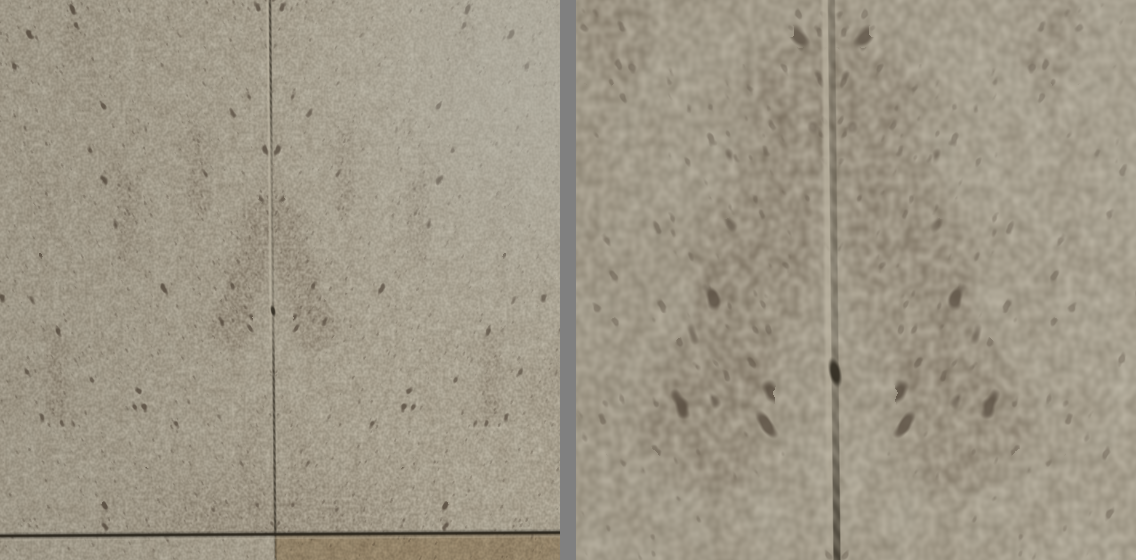
Left, the full canvas; right, a detail of the centre.
A Shadertoy shader for this texture:

```glsl
// Bookmatched limestone slabs with brown stains, pits and two dark joints.

const vec3 STONE_DARK  = vec3(0.575, 0.535, 0.465);
const vec3 STONE_PALE  = vec3(0.690, 0.668, 0.605);
const vec3 STAIN       = vec3(0.470, 0.415, 0.350);
const vec3 PIT         = vec3(0.330, 0.285, 0.235);
const vec3 JOINT       = vec3(0.170, 0.150, 0.110);
const vec3 BEVEL       = vec3(0.740, 0.710, 0.640);
const vec3 SHEEN       = vec3(0.710, 0.705, 0.665);
const vec3 WARM_SLAB   = vec3(0.880, 0.820, 0.730);  // tint of the lower right slab

const vec2 JOINT_X     = vec2(0.492, 0.482);  // vertical joint at bottom and top
const vec2 JOINT_Y     = vec2(0.043, 0.049);  // horizontal joint at left and right
const float JOINT_HALF = 0.0021;
const float CHIP_Y     = 0.445;
const float GRAIN      = 0.075;
const float PIT_CELLS  = 38.0;
const float SPECK_CELLS = 90.0;

vec2 hash2(vec2 p) {
    vec3 q = fract(p.xyx * vec3(0.1031, 0.1030, 0.0973));
    q += dot(q, q.yzx + 33.33);
    return fract((q.xx + q.yz) * q.zy);
}

float corner(vec2 cell, vec2 offset) {
    float angle = 6.2832 * hash2(cell).x;
    return dot(vec2(cos(angle), sin(angle)), offset);
}

// Gradient noise, roughly -0.7 to 0.7
float noise(vec2 p) {
    vec2 i = floor(p), f = p - i, e = vec2(1.0, 0.0);
    vec2 w = f * f * f * (f * (f * 6.0 - 15.0) + 10.0);
    return mix(mix(corner(i, f), corner(i + e, f - e), w.x),
               mix(corner(i + e.yx, f - e.yx), corner(i + 1.0, f - 1.0), w.x), w.y);
}

float fbm(vec2 p) {
    float sum = 0.0, amp = 1.0;
    for (int i = 0; i < 4; i++) {
        sum += amp * noise(p);
        p = p * 2.03 + 17.3;
        amp *= 0.55;
    }
    return sum;
}

float segmentDist(vec2 p, vec2 a, vec2 b) {
    vec2 ab = b - a;
    return length(p - a - ab * clamp(dot(p - a, ab) / dot(ab, ab), 0.0, 1.0));
}

// Scattered slanted pits, one possible per cell
float pits(vec2 p, float cells, float chance, float px) {
    vec2 g = p * cells, base = floor(g);
    float cover = 0.0, rough = 0.12 * noise(g * 3.0);
    for (int j = -1; j <= 1; j++)
    for (int i = -1; i <= 1; i++) {
        vec2 cell = base + vec2(i, j);
        vec2 pick = hash2(cell + 91.7);
        vec2 d = g - cell - 0.15 - 0.7 * hash2(cell + 40.0);
        d = vec2(d.x - 0.35 * d.y, d.y * 0.6);
        float radius = mix(0.06, 0.19, pick.y * pick.y);
        float edge = 0.05 + px * cells * 0.6;
        float spot = 1.0 - smoothstep(radius - edge, radius + edge, length(d) + rough);
        cover = max(cover, spot * step(pick.x, chance) * mix(0.45, 1.0, pick.y));
    }
    return cover;
}

// Stains of the mirrored slab; p.x is the distance from the vertical joint
float stains(vec2 p) {
    vec2 q = p + 0.018 * vec2(fbm(p * 22.0), fbm(p * 22.0 + 50.0));
    float chevron = segmentDist(q, vec2(0.015, 0.61), vec2(0.075, 0.41));
    float amount = 0.85 * (1.0 - smoothstep(0.015, 0.05, chevron));
    for (int i = 0; i < 3; i++) {  // plumes stepping outward and down
        float k = float(i);
        vec2 mid = vec2(0.13 + 0.13 * k, 0.70 - 0.09 * k * k);
        float d = segmentDist(q, mid - vec2(0.0, 0.07), mid + vec2(0.0, 0.06));
        amount = max(amount, 0.55 * (1.0 - smoothstep(0.004, 0.032, d)));
    }
    float foot = (1.0 - smoothstep(0.07, 0.22, q.y)) * (1.0 - smoothstep(0.12, 0.34, q.x));
    float drift = smoothstep(0.1, 0.75, fbm(q * vec2(11.0, 5.0) + 8.0));
    return clamp(max(amount, 0.55 * foot) + 0.4 * drift, 0.0, 1.0);
}

void mainImage(out vec4 fragColor, in vec2 fragCoord) {
    vec2 uv = fragCoord / iResolution.xy;
    float px = 1.0 / iResolution.y;
    float dx = uv.x - mix(JOINT_X.x, JOINT_X.y, uv.y);
    float dy = uv.y - mix(JOINT_Y.x, JOINT_Y.y, uv.x);
    float lower = 1.0 - smoothstep(-px, px, dy);
    vec2 slab = vec2(abs(dx), uv.y) + step(dy, 0.0) * vec2(3.0 + step(0.0, dx), 5.0);

    // Stone: broad tone, fine grain, stains and pits
    float stain = stains(slab);
    float fine = noise(uv * vec2(210.0, 180.0)) + 0.8 * noise(uv * 95.0 + 31.0);
    float mottle = fbm(slab * vec2(38.0, 28.0));
    vec3 color = mix(STONE_DARK, STONE_PALE, clamp(0.58 + 0.28 * mottle, 0.0, 1.0));
    color = mix(color, STAIN, stain * clamp(0.30 + 0.35 * mottle - 0.2 * fine, 0.0, 0.7));
    color += GRAIN * fine;
    color = mix(color, PIT, 0.85 * pits(slab, PIT_CELLS, 0.07 + 0.25 * stain, px));
    color = mix(color, PIT, 0.40 * pits(slab + 2.0, SPECK_CELLS, 0.16 + 0.25 * stain, px));
    color *= mix(vec3(1.0), WARM_SLAB, lower * step(0.0, dx));

    // Light falling from the upper right
    vec2 toLight = uv - vec2(1.0, 0.86);
    color *= mix(0.965, 1.02, smoothstep(0.0, 0.8, uv.x));
    color = mix(color, SHEEN, 0.5 * exp(-7.0 * dot(toLight, toLight)));

    // Vertical joint: pale bevel, dark twisted line, one chip
    float twist = 0.5 + 0.5 * sin(6.2832 * (uv.y * 75.0 + dx * 110.0));
    float middle = smoothstep(0.32, 0.46, uv.y) * (1.0 - smoothstep(0.68, 0.86, uv.y));
    float bevel = 1.0 - smoothstep(0.001, 0.003 + px, abs(dx + 0.0035));
    color = mix(color, BEVEL, bevel * 0.65 * smoothstep(0.25, 0.5, uv.y));
    float line = 1.0 - smoothstep(JOINT_HALF - px, JOINT_HALF + px, abs(dx));
    color = mix(color, JOINT, line * mix(0.72, 0.30, middle) * mix(0.7, 1.0, twist) * (1.0 - 0.4 * lower));
    float chip = length(vec2(dx, (uv.y - CHIP_Y + 0.8 * dx) * 0.5));
    color = mix(color, JOINT, 0.85 * (1.0 - smoothstep(0.002, 0.004 + px, chip)));

    // Horizontal joint: lit edge below, soft shadow and dark gap
    color = mix(color, BEVEL, 0.3 * (1.0 - smoothstep(0.001, 0.004, abs(dy + 0.006))));
    color *= 1.0 - 0.35 * (1.0 - smoothstep(0.001, 0.008, abs(dy)));
    float gap = 1.0 - smoothstep(JOINT_HALF - px, JOINT_HALF + px, abs(dy));
    color = mix(color, JOINT, 0.95 * gap);

    fragColor = vec4(clamp(color, 0.0, 1.0), 1.0);
}
```
